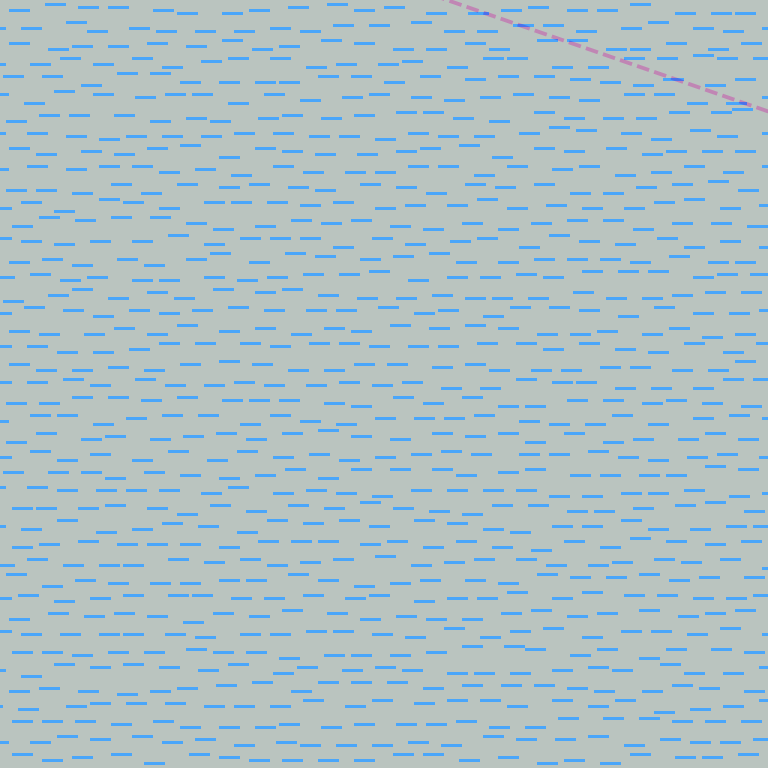
A Shadertoy shader for this pattern:

```glsl
vec2 hash2(vec2 cell) {
    vec3 q = fract(cell.xyx * vec3(0.1031, 0.1030, 0.0973));
    q += dot(q, q.yzx + 33.33);
    return fract((q.xx + q.yz) * q.zy);
}

// Coverage of a box with the given half size, softened over one pixel
float boxCoverage(vec2 p, vec2 halfSize, float pixel) {
    vec2 c = clamp((halfSize - abs(p)) / pixel + 0.5, 0.0, 1.0);
    return c.x * c.y;
}

// Staggered rows of short dashes, each jittered and snapped to a 256 unit lattice
float scatteredDashes(vec2 uv, float pixel) {
    vec2 p = uv * 256.0;
    vec2 pitch = 256.0 / vec2(22.0, 43.0);
    float row = floor(p.y / pitch.y);
    float ink = 0.0;
    for (int j = -1; j <= 1; j++) {
        float y = row + float(j);
        float stagger = 0.5 * mod(y, 2.0);
        float column = floor(p.x / pitch.x - stagger);
        for (int i = -1; i <= 1; i++) {
            vec2 cell = vec2(column + float(i), y);
            vec2 jitter = (hash2(cell + 17.0) - 0.5) * vec2(4.6, 3.8);
            vec2 center = (cell + vec2(0.5 + stagger, 0.5)) * pitch + jitter;
            center = floor(center) + 0.5;
            ink = max(ink, boxCoverage(p - center, vec2(3.5, 0.5), pixel * 256.0));
        }
    }
    return ink;
}

// One slanted dashed stroke crossing the upper right corner
float dashedStroke(vec2 uv, float pixel) {
    vec2 along = normalize(vec2(0.418, -0.145));
    vec2 q = uv - vec2(0.582, 1.0);
    float t = mod(dot(q, along), 0.0235) - 0.01175;
    float offset = dot(q, vec2(-along.y, along.x));
    return boxCoverage(vec2(t, offset), vec2(0.0083, 0.0025), pixel);
}

void mainImage(out vec4 fragColor, in vec2 fragCoord) {
    vec2 uv = fragCoord / iResolution.xy;
    float pixel = 1.0 / iResolution.y;

    vec3 color = mix(vec3(0.73, 0.77, 0.75), vec3(0.29, 0.65, 0.98), scatteredDashes(uv, pixel));

    // Translucent stroke tints whatever lies below it
    color *= mix(vec3(1.0), vec3(1.03, 0.68, 0.94), dashedStroke(uv, pixel));

    fragColor = vec4(color, 1.0);
}
```
